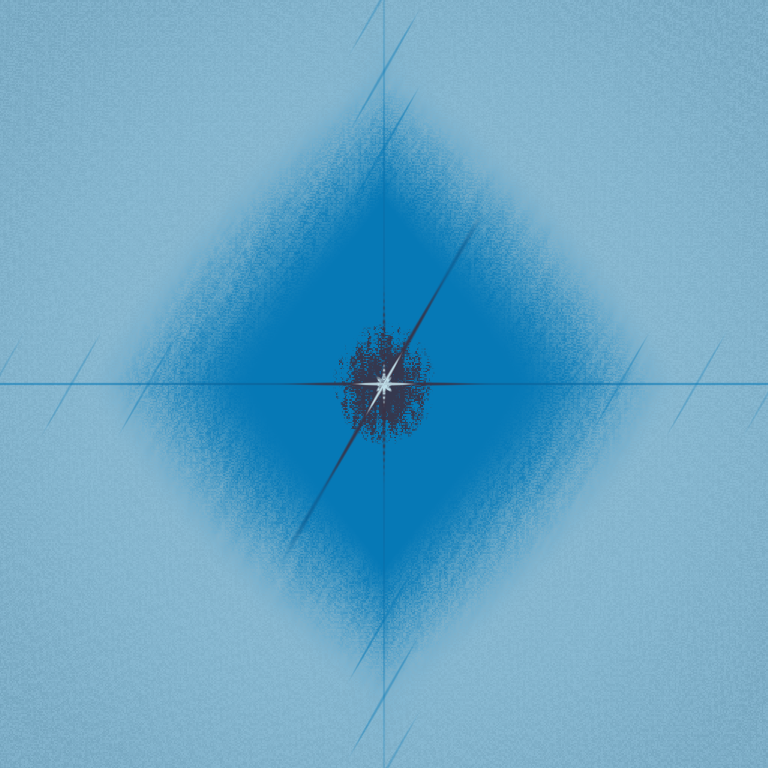
Give the GLSL for this background, as a Shadertoy shader.

```glsl
const vec3 PALE = vec3(0.525, 0.715, 0.812);
const vec3 HAZE = vec3(0.485, 0.675, 0.775);
const vec3 BLUE = vec3(0.025, 0.475, 0.715);
const vec3 DEEP = vec3(0.05, 0.37, 0.58);
const vec3 DARK = vec3(0.23, 0.19, 0.26);
const vec3 WHITE = vec3(0.75, 0.87, 0.91);

float hash(vec2 p) {
    return fract(sin(dot(p, vec2(127.1, 311.7))) * 43758.5453);
}

float noise(vec2 p) {
    vec2 i = floor(p), f = fract(p);
    f = f * f * (3.0 - 2.0 * f);
    float low = mix(hash(i), hash(i + vec2(1, 0)), f.x);
    float high = mix(hash(i + vec2(0, 1)), hash(i + vec2(1, 1)), f.x);
    return mix(low, high, f.y);
}

// Coordinates along and across a direction
vec2 alongAxis(vec2 p, vec2 dir) {
    return vec2(dot(p, dir), dot(p, vec2(-dir.y, dir.x)));
}

// Needle that thins and fades toward both ends
float spike(vec2 q, float len, float width, float px) {
    float taper = max(1.0 - abs(q.x) / len, 0.0);
    float body = 1.0 - smoothstep(0.0, width * taper + px, abs(q.y));
    return body * smoothstep(0.0, 0.5, taper);
}

// Ray that widens away from the center and fades at its end
float wedge(vec2 q, float len, float spread, float px) {
    float r = abs(q.x);
    float body = 1.0 - smoothstep(0.0, spread * r + px, abs(q.y));
    return body * (1.0 - smoothstep(len * 0.72, len, r));
}

float beads(float t, float period) {
    return 0.6 + 0.4 * cos(6.2832 * t / period);
}

// Slanted echoes spaced out on both axes
float echoes(vec2 p, vec2 dir, float px) {
    float sum = 0.0;
    for (int i = 0; i < 3; i++) {
        float offset = 0.307 + 0.1 * float(i);
        float strength = 0.55 - 0.12 * float(i);
        for (float side = -1.0; side < 2.0; side += 2.0) {
            vec2 onX = alongAxis(p - vec2(side * offset, 0.0), dir);
            vec2 onY = alongAxis(p - vec2(0.0, side * offset), dir);
            sum += strength * 0.7 * spike(onX, 0.085, 0.0015, px);
            sum += strength * spike(onY, 0.10, 0.002, px);
        }
    }
    return sum;
}

void mainImage(out vec4 fragColor, in vec2 fragCoord) {
    float size = min(iResolution.x, iResolution.y);
    vec2 p = (fragCoord - 0.5 * iResolution.xy) / size;
    float px = 1.0 / size;
    vec2 a = abs(p);
    vec2 slant = normalize(vec2(0.5, 0.87));
    vec2 q = alongAxis(p, slant);
    float grain = hash(floor((p + 0.5) * 512.0)) - 0.5;
    float fibers = noise(q * vec2(14.0, 170.0)) - 0.5;
    float columns = noise(p * vec2(260.0, 70.0)) - 0.5;

    // Pale ground, duller toward the corners
    vec3 color = mix(PALE, HAZE, smoothstep(0.36, 0.7, length(p)));
    color += grain * mix(0.035, 0.06, smoothstep(0.35, 0.7, length(p)));

    // Blue diamond with a dusty fringe
    vec2 e = pow(a * vec2(1.02, 0.95), vec2(1.25));
    float diamond = pow(e.x + e.y, 0.8);
    float blue = 1.0 - smoothstep(0.17, 0.40, diamond);
    blue += 0.16 * exp(-a.x * 28.0) * (1.0 - smoothstep(0.25, 0.52, a.y));
    float fringe = 4.0 * blue * max(1.0 - blue, 0.0);
    blue += fringe * (0.38 * grain + 0.14 * fibers + 0.12 * columns);
    color = mix(color, BLUE, clamp(blue, 0.0, 1.0));

    // Axis lines and slanted echoes
    float across = 1.0 - smoothstep(0.0, 0.0012 + px, a.y);
    float upright = 1.0 - smoothstep(0.0, 0.001 + px, a.x);
    color = mix(color, BLUE, clamp(echoes(p, slant, px), 0.0, 0.8));
    color = mix(color, BLUE, 0.65 * across);
    color = mix(color, BLUE, upright * mix(0.6, 0.25, smoothstep(0.2, 0.5, a.y)));
    color = mix(color, DEEP, 0.8 * across * (1.0 - smoothstep(0.1, 0.4, a.x)));
    color = mix(color, DEEP, 0.45 * upright * (1.0 - smoothstep(0.1, 0.4, a.y)));
    color = mix(color, DEEP, 0.75 * wedge(q, 0.268, 0.017, px));

    // Stippled dark core
    float core = 1.0 - smoothstep(0.015, 0.092, length(p * vec2(1.15, 0.95)));
    float speckle = core + (0.7 * grain + 0.7 * columns) * smoothstep(0.0, 0.2, core);
    color = mix(color, DARK, 0.9 * smoothstep(0.2, 0.8, speckle));

    // Dark needles
    float dark = spike(p, 0.145, 0.0035, px);
    dark = max(dark, spike(p.yx, 0.14, 0.0035, px) * beads(p.y, 0.009));
    dark = max(dark, spike(q, 0.18, 0.005, px));
    color = mix(color, DARK, 0.9 * dark);

    // Bright star with a ragged center
    float petals = 0.0105 + 0.0025 * cos(8.0 * atan(p.y, p.x));
    float star = 1.0 - smoothstep(petals - 0.003, petals + 0.002, length(p));
    star *= 0.8 + 0.7 * (noise(p * 420.0) - 0.5);
    star = max(star, spike(p, 0.045, 0.0025, px));
    star = max(star, spike(p.yx, 0.032, 0.003, px) * beads(p.y, 0.006));
    star = max(star, spike(q, 0.052, 0.0025, px));
    color = mix(color, WHITE, clamp(star, 0.0, 1.0));

    fragColor = vec4(clamp(color, 0.0, 1.0), 1.0);
}
```
